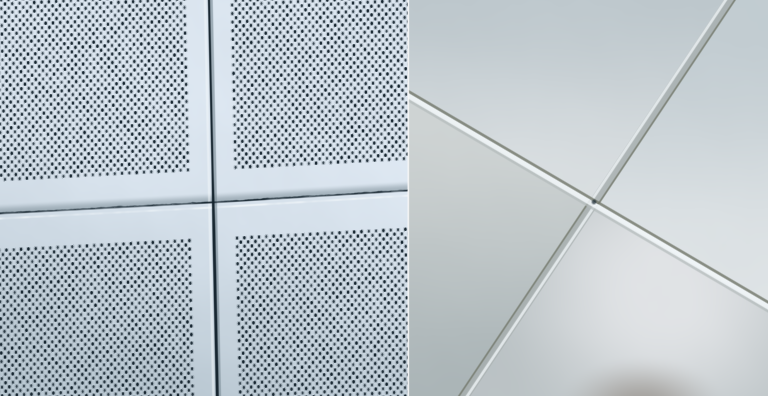
This texture is drawn by a Shadertoy shader. Its source:

```glsl
// Two views of metal ceiling tiles, side by side: four perforated panels
// meeting at a dark gap, and four plain panels with bevelled diagonal joints.
// Holes are a staggered lattice mirrored about the gap; joints are line distances.

#define SPLIT 1.031                 // x of the divider, in canvas heights
#define PITCH vec2(0.0185, 0.0108)  // hole column and row spacing
#define HOLE vec2(0.0030, 0.0040)   // hole half size
#define GAP_CROSS vec2(0.5385, 0.489)
#define GAP_TILT vec2(-0.021, 0.052)
#define JOINT_CROSS vec2(1.500, 0.490)
#define JOINT_DOWN vec2(0.863, -0.506)
#define JOINT_UP vec2(0.556, 0.831)
#define SOFT 0.0023                 // edge blur, in canvas heights
#define WEAR 0.014                  // strength of tonal variation

const vec3 INK = vec3(0.07, 0.13, 0.17);
const vec3 STEEL = vec3(0.45, 0.52, 0.56);
const vec3 GLINT = vec3(0.95, 0.97, 0.98);
const vec3 OLIVE = vec3(0.45, 0.47, 0.42);

float blur;  // edge blur, at least half a pixel

float hash(vec2 p) {
    return fract(sin(dot(p, vec2(12.99, 78.23))) * 4375.5);
}

// Layered sines, roughly -1 to 1
float waves(vec2 p) {
    float sum = 0.0, gain = 0.5;
    for (int i = 0; i < 4; i++) {
        sum += gain * sin(p.x + 1.7 * sin(p.y)) * cos(p.y * 1.3);
        p = mat2(1.6, 1.2, -1.2, 1.6) * p + 2.1;
        gain *= 0.5;
    }
    return sum;
}

// Soft stripe of a given half width about a centre
float stripe(float d, float centre, float halfWidth) {
    float x = d - centre;
    return smoothstep(-blur, blur, x + halfWidth) * smoothstep(-blur, blur, halfWidth - x);
}

// Hole coverage, with a faint rim, for a position relative to the gap crossing
float perforation(vec2 q) {
    vec2 margin = vec2(q.x < 0.0 ? 0.053 : 0.049, q.y < 0.0 ? 0.088 : 0.080);
    vec2 g = (abs(q) - margin) / PITCH;
    float row = floor(g.y);
    g.x -= 0.5 * mod(row, 2.0);
    vec2 cell = floor(g);
    if (min(cell.x, cell.y) < 0.0) return 0.0;
    float vary = hash(cell + 37.0 * sign(q));
    vec2 d = (fract(g) - 0.5) * PITCH;
    vec2 size = HOLE * (0.88 + 0.22 * vary);
    float edge = (length(d / size) - 1.0) * size.x;
    float rim = 1.0 - smoothstep(0.0, 2.0 * blur, edge);
    float core = 1.0 - smoothstep(-0.8 * blur, 0.9 * blur, edge);
    return max(core * (0.76 + 0.22 * vary), 0.22 * rim);
}

vec3 perforatedPanels(vec2 p) {
    vec2 q = p - GAP_CROSS - GAP_TILT * (p.yx - GAP_CROSS.yx);
    float h = q.y - 0.009 * max(q.x, 0.0);  // the gap climbs faster on the right
    vec3 col = mix(vec3(0.70, 0.76, 0.80), vec3(0.86, 0.90, 0.94),
                   smoothstep(-0.2, 0.85, p.y + 0.25 * p.x));
    col += WEAR * waves(p * 9.0);
    col = mix(col, INK, perforation(q));

    // Rolled panel edges: shade above and right, glint below and left
    float worn = smoothstep(-0.4, 0.4, waves(p.xx * 14.0 + 3.0));
    col = mix(col, STEEL, 0.50 * smoothstep(0.026, 0.004, h) * step(0.0, h));
    col = mix(col, GLINT, (0.20 + 0.6 * worn) * stripe(h, -0.013, 0.0025));
    col = mix(col, GLINT, 0.50 * stripe(q.x, -0.010, 0.0030));
    col = mix(col, STEEL, 0.60 * stripe(q.x, 0.006, 0.0035));

    // Dark gaps, uneven along the horizontal one
    float ragged = 0.0010 * waves(p.xx * 40.0);
    col = mix(col, INK, (0.60 + 0.35 * worn) * stripe(h, ragged, 0.0022 + ragged));
    float widen = mix(0.0038, 0.0028, smoothstep(-0.1, 0.1, q.y));
    return mix(col, INK, 0.97 * stripe(q.x, 0.0, widen));
}

vec3 plainPanels(vec2 p) {
    vec2 r = p - JOINT_CROSS;
    float a = dot(r, vec2(-JOINT_DOWN.y, JOINT_DOWN.x));  // positive above
    float b = dot(r, vec2(JOINT_UP.y, -JOINT_UP.x));      // positive to the right
    float above = smoothstep(-blur, blur, a), right = smoothstep(-blur, blur, b);

    // Each panel takes its own sheen
    vec3 left = mix(vec3(0.81, 0.83, 0.83), vec3(0.66, 0.70, 0.71), smoothstep(0.75, -0.1, p.y));
    vec3 lower = mix(vec3(0.73, 0.76, 0.77), vec3(0.88, 0.89, 0.90),
                     smoothstep(0.5, 0.05, length(r - vec2(0.18, -0.22))));
    vec3 top = mix(vec3(0.85, 0.87, 0.88), vec3(0.74, 0.78, 0.80), smoothstep(0.5, 1.05, p.y));
    vec3 side = mix(vec3(0.87, 0.89, 0.90), vec3(0.76, 0.80, 0.82), smoothstep(0.3, 0.95, p.y));
    vec3 col = mix(mix(left, lower, right), mix(top, side, right), above);
    float stain = smoothstep(0.18, 0.0, length((p - vec2(1.62, -0.03)) * vec2(0.8, 1.3)));
    col = mix(col, vec3(0.55, 0.52, 0.49), 0.65 * stain) + 0.5 * WEAR * waves(p * 7.0);

    // Rising joint: pale lip, grey bevel, dark crease
    float crease = mix(-0.011, 0.012, above);
    col = mix(col, vec3(0.65, 0.68, 0.68), 0.8 * stripe(b, 0.001, 0.012));
    col = mix(col, GLINT, 0.75 * stripe(b, -0.6 * crease, 0.0035));
    col = mix(col, OLIVE, 0.8 * stripe(b, crease, 0.0022));

    // Falling joint: dark crease over a bright bevel
    col = mix(col, vec3(0.70, 0.73, 0.73), 0.7 * stripe(a, -0.014, 0.0050));
    col = mix(col, GLINT, 0.85 * stripe(a, -0.006, 0.0065));
    col = mix(col, OLIVE, 0.80 * stripe(a, 0.004, 0.0034));
    return mix(col, INK, 0.7 * smoothstep(0.009, 0.002, length(r)));
}

void mainImage(out vec4 fragColor, in vec2 fragCoord) {
    blur = max(SOFT, 0.5 / iResolution.y);
    vec2 p = fragCoord / iResolution.y;
    vec3 col = p.x < SPLIT ? perforatedPanels(p) : plainPanels(p);
    col = mix(col, vec3(0.97), stripe(p.x, SPLIT, 0.0018));
    fragColor = vec4(clamp(col, 0.0, 1.0), 1.0);
}
```
